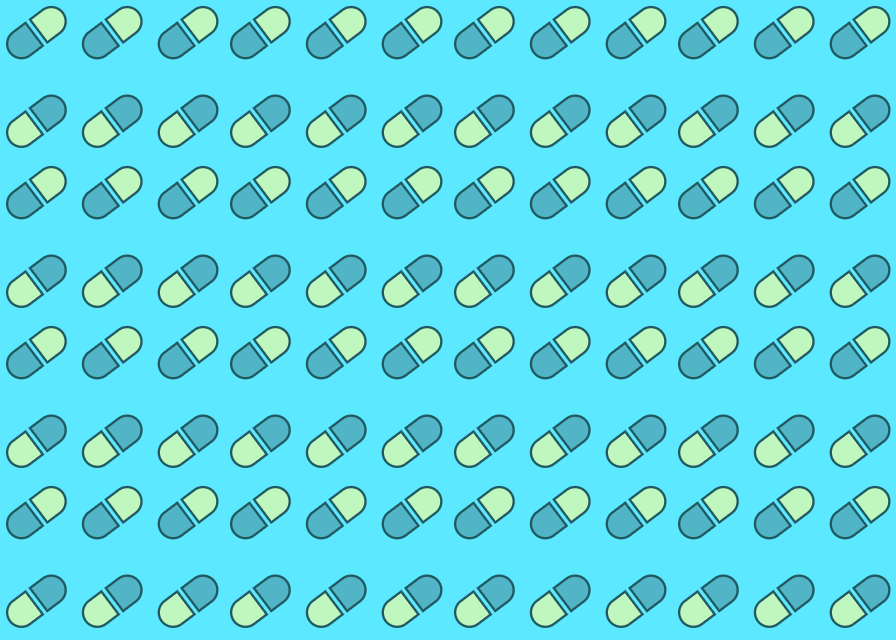
This pattern is drawn by a Shadertoy shader. Its source:

```glsl
// Rows of slanted two-tone capsules, outlined and split in the middle, on bright cyan.

// Distance to a capsule lying along x, cut in two by a narrow gap.
float splitCapsule(vec2 p, float halfLength, float radius, float halfGap) {
    float body = length(vec2(max(abs(p.x) - halfLength, 0.0), p.y)) - radius;
    return max(body, halfGap - abs(p.x));
}

// Antialiased coverage of the inside of a distance field.
float coverage(float dist, float pixel) {
    return clamp(0.5 - dist / pixel, 0.0, 1.0);
}

void mainImage(out vec4 fragColor, in vec2 fragCoord) {
    const vec3 sky = vec3(0.36, 0.91, 1.0);
    const vec3 teal = vec3(0.32, 0.71, 0.78);
    const vec3 mint = vec3(0.75, 0.97, 0.75);
    const vec3 ink = vec3(0.13, 0.35, 0.38);

    // Four by four tiles, with y measured down from the top
    vec2 tileSize = vec2(192.0, 137.25);
    vec2 uv = fragCoord / iResolution.xy;
    vec2 tile = fract(vec2(uv.x, 1.0 - uv.y) * 4.0) * tileSize;
    float pixel = tileSize.x * 4.0 / iResolution.x;

    // Three columns and two unevenly spaced rows in each tile
    float column = clamp(round((tile.x - 31.2) / 65.0), 0.0, 2.0);
    float row = step(66.0, tile.y);
    vec2 center = vec2(31.2 + 65.0 * column, 28.0 + 76.0 * row);
    vec2 p = (tile - center) * vec2(1.0, -1.0);

    // Turn the long axis up to the right
    float angle = radians(37.0);
    vec2 axis = vec2(cos(angle), sin(angle));
    p = vec2(dot(p, axis), dot(p, vec2(-axis.y, axis.x)));

    // The two fills swap ends on every other row
    float dist = splitCapsule(p, 16.0, 13.3, 1.4);
    float mintEnd = abs(step(0.0, p.x) - row);
    vec3 fill = mix(teal, mint, mintEnd);

    vec3 color = mix(sky, ink, coverage(dist, pixel));
    color = mix(color, fill, coverage(dist + 2.0, pixel));
    fragColor = vec4(color, 1.0);
}
```
